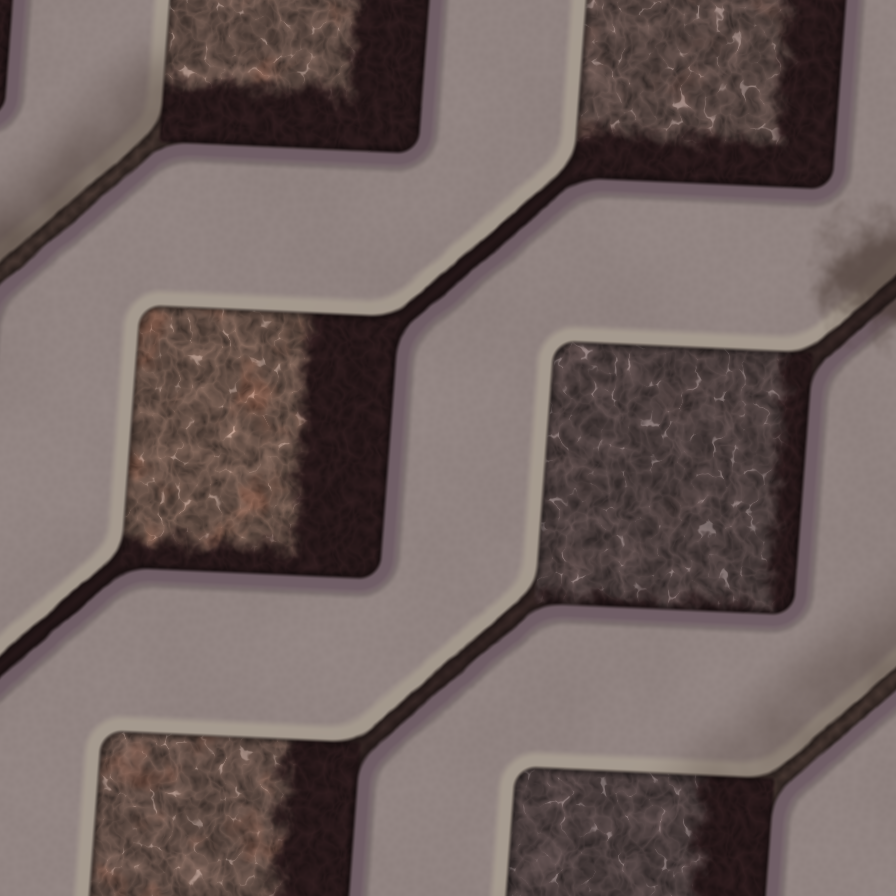
Give the GLSL for this pattern, as a Shadertoy shader.

```glsl
// Concrete grass pavers: a skewed lattice of square soil pockets joined by diagonal grooves.
// A distance field gives the rims their lit and shaded sides; cellular noise makes the soil,
// and layered sines stain the concrete and roughen the shadow edges.

const mat2 LATTICE = mat2(0.462, -0.040, 0.043, 0.475); // columns: step across, step up
const vec2 FIRST_POCKET = vec2(0.290, 0.5065);
const float GROOVE_SPACING = 0.332;

const vec3 CONCRETE = vec3(0.565, 0.512, 0.502);
const vec3 LIT_RIM = vec3(0.645, 0.600, 0.555);
const vec3 SHADED_RIM = vec3(0.435, 0.365, 0.395);
const vec3 SHADOW = vec3(0.140, 0.085, 0.090);
const vec3 GRIME = vec3(0.290, 0.230, 0.205);

vec2 hash2(vec2 p) {
    vec2 h = vec2(dot(p, vec2(127.1, 311.7)), dot(p, vec2(269.5, 183.3)));
    return fract(sin(h) * 4375.85);
}

// Distance to the nearest scattered point
float cellular(vec2 p) {
    vec2 cell = floor(p);
    float nearest = 2.0;
    for (int y = -1; y <= 1; y++)
    for (int x = -1; x <= 1; x++) {
        vec2 c = cell + vec2(x, y);
        nearest = min(nearest, length(c + hash2(c) - p));
    }
    return nearest;
}

// Smooth variation, about -1 to 1
float waves(vec2 p) {
    float sum = 0.0, amp = 0.5;
    for (int i = 0; i < 4; i++) {
        sum += amp * sin(p.x + 1.7 * sin(p.y)) * cos(p.y - 1.3 * sin(p.x));
        p = mat2(1.5, 1.1, -1.1, 1.5) * p + 2.3;
        amp *= 0.55;
    }
    return sum;
}

float smoothMin(float a, float b, float k) {
    float h = max(k - abs(a - b), 0.0) / k;
    return min(a, b) - 0.25 * h * h * k;
}

vec2 latticeCoord(vec2 p) {
    return inverse(LATTICE) * (p - FIRST_POCKET);
}

// Position inside the nearest pocket, straightened to its leaning sides
vec2 pocketCoord(vec2 p, vec2 id) {
    vec2 d = p - FIRST_POCKET - LATTICE * id;
    return vec2(d.x - 0.075 * d.y, d.y + 0.045 * d.x);
}

float pocketDistance(vec2 h) {
    float radius = h.x * h.y < 0.0 ? 0.024 : 0.005;
    vec2 e = abs(h) - vec2(0.145, 0.147) + radius;
    return length(max(e, 0.0)) + min(max(e.x, e.y), 0.0) - radius;
}

// Signed offset from the nearest diagonal groove; negative is its upper left side
float grooveOffset(vec2 q) {
    float t = q.x - q.y;
    return GROOVE_SPACING * (t - round(t));
}

float outline(vec2 p) {
    vec2 q = latticeCoord(p);
    float pocket = pocketDistance(pocketCoord(p, round(q)));
    float groove = abs(grooveOffset(q)) - 0.0095 - 0.002 * waves(p * 45.0);
    return smoothMin(pocket, groove, 0.018);
}

// Soil with tint and shadow depth varying from pocket to pocket
vec3 soilColor(vec2 p, vec2 h, vec2 id) {
    float warmth = 0.5 + 0.5 * cos(2.6 * id.x - 0.9 * id.y);
    float depth = mix(0.018, 0.100, sqrt(0.5 + 0.5 * cos(2.9 * id.x + 1.4 * id.y)));
    vec2 bent = p + 0.012 * vec2(waves(p * 50.0), waves(p.yx * 50.0 + 4.0));
    float clumps = cellular(bent * 34.0);
    float fibres = cellular(bent * vec2(95.0, 70.0));
    vec3 color = mix(vec3(0.315, 0.262, 0.262), vec3(0.430, 0.340, 0.300), warmth);
    color *= 0.55 + 0.45 * clumps + 0.42 * fibres;
    color += vec3(0.09, 0.03, 0.01) * warmth * smoothstep(0.1, 0.7, waves(p * 24.0 + id));
    color += 0.16 * smoothstep(0.72, 0.95, fibres);
    float ragged = 0.016 * waves(p * 60.0);
    float fromRight = 0.145 - h.x - depth + ragged;
    float fromBottom = h.y + 0.147 - depth * (0.3 + 0.5 * max(id.y, 0.0)) + ragged;
    float lit = smoothstep(-0.012, 0.016, min(fromRight, fromBottom));
    return mix(SHADOW * (0.85 + 0.5 * fibres), color, lit);
}

vec3 concreteColor(vec2 p, float f, float lit, float offset, float grime) {
    vec3 color = CONCRETE + 0.018 * waves(p * 9.0) + 0.016 * (cellular(p * 110.0) - 0.5);
    vec3 rim = mix(SHADED_RIM, LIT_RIM, smoothstep(-0.4, 0.4, lit));
    color = mix(rim, color, smoothstep(0.011, 0.022, f));
    float seam = smoothstep(0.006, 0.0, abs(f - 0.019)) * smoothstep(0.1, -0.5, lit);
    color *= 1.0 - 0.10 * seam;
    float stain = grime * smoothstep(-0.12, -0.01, offset) * step(offset, 0.0);
    stain *= 0.6 + 0.4 * waves(p * 14.0);
    float worn = smoothstep(0.09, 0.02, length(p - vec2(0.98, 0.69)) + 0.03 * waves(p * 40.0));
    return mix(color, GRIME, clamp(max(0.75 * stain, 0.7 * worn), 0.0, 1.0));
}

void mainImage(out vec4 fragColor, in vec2 fragCoord) {
    vec2 p = fragCoord / iResolution.y;
    vec2 q = latticeCoord(p);
    vec2 id = round(q);
    vec2 h = pocketCoord(p, id);
    float edge = max(0.003, 1.5 / iResolution.y);

    // Rim shading from the slope of the outline
    float f = outline(p);
    vec2 slope = vec2(outline(p + vec2(0.002, 0.0)), outline(p + vec2(0.0, 0.002))) - f;
    float lit = dot(slope / max(length(slope), 1e-5), vec2(-0.7, 0.7));

    // Outer grooves hold more dirt
    float row = round(q.x - q.y);
    float grime = smoothstep(0.4, 1.4, abs(row - 0.5));
    vec3 groove = mix(SHADOW, GRIME * (0.8 + 0.4 * cellular(p * 70.0)), max(grime, 0.5 * abs(row)) * 0.8);

    vec3 recess = mix(soilColor(p, h, id), groove, smoothstep(-edge, edge, pocketDistance(h)));
    recess *= mix(0.65, 1.0, smoothstep(0.0, -0.010, f));
    vec3 color = concreteColor(p, f, lit, grooveOffset(q), grime);
    fragColor = vec4(mix(recess, color, smoothstep(-edge, edge, f)), 1.0);
}
```
